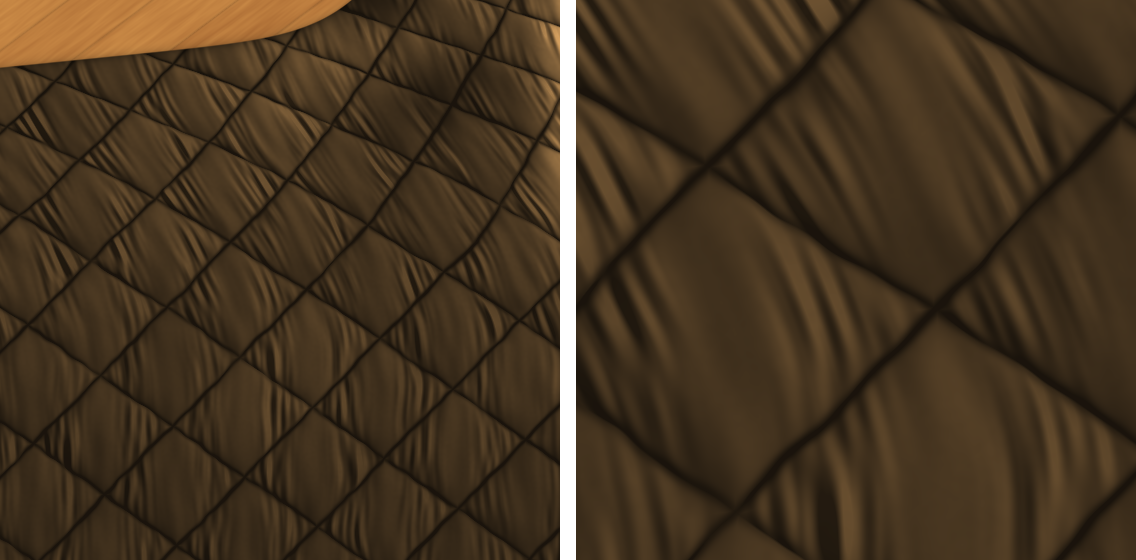
Left, the full canvas; right, a detail of the centre.
A Shadertoy shader for this texture:

```glsl
// Brown diamond-quilted cloth with puckered seams, draped over a wooden floor

vec2 hash2(vec2 p) {
    p = vec2(dot(p, vec2(127.1, 311.7)), dot(p, vec2(269.5, 183.3)));
    return fract(sin(p) * 43758.55);
}

// Gradient noise, about -0.7 to 0.7
float noise(vec2 p) {
    vec2 i = floor(p), f = fract(p);
    vec2 u = f * f * f * (f * (f * 6.0 - 15.0) + 10.0);
    vec2 o = vec2(0, 1);
    float a = dot(hash2(i) * 2.0 - 1.0, f);
    float b = dot(hash2(i + o.yx) * 2.0 - 1.0, f - o.yx);
    float c = dot(hash2(i + o.xy) * 2.0 - 1.0, f - o.xy);
    float d = dot(hash2(i + 1.0) * 2.0 - 1.0, f - 1.0);
    return mix(mix(a, b, u.x), mix(c, d, u.x), u.y);
}

// Skewed quilt coordinates: seams lie on whole numbers, cells shrink toward the top
vec2 quiltCoords(vec2 p) {
    vec2 r = (p - vec2(0.411, 0.566)) * 7.68;
    vec2 q = vec2(0.597 * r.x - 0.557 * r.y, 0.438 * r.x + 0.703 * r.y);
    float far = max(r.y - 0.2, 0.0);
    q.x += 0.05 * (r.x - 0.5) * max(r.y, 0.0) + 0.03 * max(-r.y, 0.0);
    q.y += 0.12 * far * far + 0.075 * max(-r.y - 1.0, 0.0);
    q += 0.03 * vec2(noise(p * 9.0), noise(p * 9.0 + 31.0));
    return q + 0.025 * vec2(noise(p * 32.0), noise(p * 32.0 + 11.0));
}

// Distance to the nearest seam of each family, in cells
vec2 seamDistance(vec2 q) {
    return 0.5 - abs(fract(q) - 0.5);
}

float clothHeight(vec2 p) {
    vec2 q = quiltCoords(p), cell = floor(q), f = fract(q);
    vec2 e = seamDistance(q);
    vec2 rise = 1.0 - exp(-8.0 * e), steep = 1.0 - exp(-22.0 * e);

    // Upright puckers gather at the left and right corners of each cell
    float side = f.x + f.y - 1.0;
    vec2 rnd = hash2(cell + 7.0);
    float gather = smoothstep(0.08, 0.6, abs(side)) * mix(0.5, 1.2, side > 0.0 ? rnd.x : rnd.y);
    float lean = p.x + 0.3 * p.y * smoothstep(0.3, 0.9, p.y) + 0.012 * noise(p * 9.0 + cell);
    float pucker = noise(vec2(lean * 66.0, p.y * 11.0) + rnd * 40.0);
    float crumple = noise(vec2(lean * 28.0, p.y * 10.0) + rnd * 20.0);
    return 0.008 * rise.x * rise.y
         + steep.x * steep.y * (0.0105 * gather * pucker + 0.0045 * crumple);
}

vec3 clothColor(vec2 p) {
    // Relief lit from the upper right
    vec2 e = vec2(0.0022, 0.0);
    float h = clothHeight(p);
    vec2 slope = vec2(clothHeight(p + e.xy) - h, clothHeight(p + e.yx) - h) / e.x;
    float tone = 1.07 - 1.1 * clamp(dot(slope, vec2(0.8, 0.5)), -0.4, 0.5);

    // Sunken seams: rising ones crisp, falling ones fainter and uneven
    vec2 q = quiltCoords(p), d = seamDistance(q) / 6.3;
    vec2 strength = vec2(0.5, 0.38) + 0.35 * noise(p * 16.0);
    vec2 groove = strength * exp(-d * d / 0.000016), shade = exp(-d / 0.012);
    tone *= (1.0 - max(groove.x, groove.y)) * (1.0 - 0.2 * max(shade.x, shade.y));
    tone *= 0.94 + 0.12 * hash2(floor(q) + 3.0).x;

    // Broad drape: shadowed hollow, sheen along the bend and the lit right fold
    vec2 hollow = (p - vec2(0.77, 0.83)) * vec2(8.0, 10.0);
    hollow.x -= 0.5 * hollow.y;
    vec2 bendPos = (p - vec2(0.59, 0.88)) * vec2(5.0, 10.0);
    vec2 crown = (p - vec2(0.92, 0.94)) * vec2(9.0, 10.0);
    vec2 tuck = (p - vec2(0.66, 1.0)) * vec2(12.0, 20.0);
    tone *= 1.0 - 0.42 * exp(-dot(hollow, hollow));
    tone *= 1.0 + 0.35 * exp(-dot(bendPos, bendPos)) + 0.35 * exp(-dot(crown, crown));
    tone *= 1.0 + 1.0 * smoothstep(0.93, 1.02, p.x) * smoothstep(0.4, 0.85, p.y);
    tone *= 1.0 - 0.5 * exp(-dot(tuck, tuck));
    tone *= mix(0.86, 1.06, smoothstep(0.0, 0.7, p.y));

    // Fine weave and slow unevenness
    tone *= 1.0 + 0.03 * noise(p * 130.0) + 0.16 * noise(p * 5.0);
    return vec3(0.25, 0.188, 0.113) * max(tone, 0.4);
}

vec3 floorColor(vec2 p) {
    // Diagonal planks with streaked grain
    vec2 w = vec2(dot(p, vec2(0.8, 0.6)), dot(p, vec2(-0.6, 0.8)));
    float row = w.y * 11.0;
    float grain = noise(vec2(w.x * 9.0, w.y * 110.0)) + 0.5 * noise(vec2(w.x * 25.0, w.y * 240.0));
    float tint = hash2(vec2(floor(row), 3.0)).x;
    float joint = exp(-pow((0.5 - abs(fract(row) - 0.5)) / 0.025, 2.0));
    vec3 wood = mix(vec3(0.65, 0.40, 0.19), vec3(0.80, 0.55, 0.28), 0.4 + 0.5 * tint + 0.45 * grain);
    return wood * (1.0 - 0.1 * joint);
}

void mainImage(out vec4 fragColor, in vec2 fragCoord) {
    vec2 p = fragCoord / iResolution.xy;

    // The cloth's far border curls upward to the right
    float border = 0.879 + 0.1 * p.x + 0.056 * pow(p.x / 0.625, 8.0);
    float gap = p.y - border;
    float pixel = 1.0 / iResolution.y;

    vec3 cloth = clothColor(p) * (1.0 - 0.35 * exp(-abs(gap) / 0.008));
    vec3 wood = floorColor(p) * (1.0 - 0.2 * exp(-max(gap, 0.0) / 0.007));
    fragColor = vec4(mix(cloth, wood, smoothstep(-pixel, pixel, gap)), 1.0);
}
```
